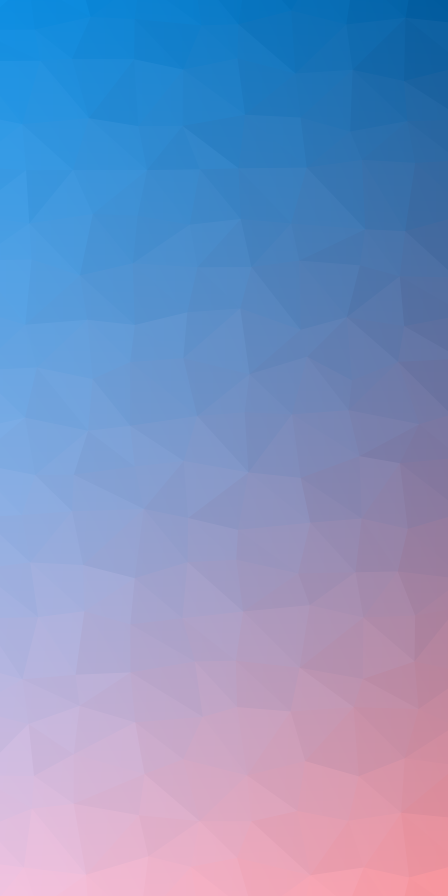
Write a Shadertoy shader that draws this background.

```glsl
const vec2 GRID = vec2(8.28, 18.03);   // facet cells across the canvas
const vec2 OFFSET = vec2(0.54, 0.61);  // grid position of the first vertex

vec2 hash22(vec2 p) {
    vec3 q = fract(p.xyx * vec3(0.1031, 0.1030, 0.0973));
    q += dot(q, q.yzx + 33.33);
    return fract((q.xx + q.yz) * q.zy);
}

// Grid corner pushed off its place
vec2 vertex(vec2 id) {
    return id + (hash22(id + 37.0) - 0.5) * vec2(0.42, 0.5);
}

// Blue at the top, pink at the bottom, darker to the right
vec3 gradient(vec2 uv) {
    uv = clamp(uv, 0.0, 1.0);
    float upper = clamp(uv.y * 2.0 - 1.0, 0.0, 1.0);
    float lower = clamp(uv.y * 2.0, 0.0, 1.0);
    vec3 left = mix(vec3(0.95, 0.76, 0.87), vec3(0.49, 0.67, 0.89), lower);
    left = mix(left, vec3(0.05, 0.56, 0.89), upper);
    vec3 right = mix(vec3(0.97, 0.58, 0.61), vec3(0.49, 0.46, 0.62), lower);
    right = mix(right, vec3(0.01, 0.36, 0.62), upper);
    return mix(left, right, pow(uv.x, 1.2));
}

// Signed distance to the line a-b, positive on its left
float edge(vec2 p, vec2 a, vec2 b) {
    vec2 dir = normalize(b - a);
    return dir.x * (p.y - a.y) - dir.y * (p.x - a.x);
}

// Facet colour in rgb, weighted by coverage in a
vec4 facet(vec2 p, vec2 a, vec2 b, vec2 c) {
    float dist = min(edge(p, a, b), min(edge(p, b, c), edge(p, c, a)));
    float coverage = clamp(0.5 + dist * iResolution.x / GRID.x, 0.0, 1.0);
    vec2 centre = (a + b + c) / 3.0;
    float shade = (hash22(centre * 91.7).x - 0.5) * 0.022;
    vec3 colour = gradient((mix(p, centre, 0.65) + OFFSET) / GRID) + shade;
    return vec4(colour, 1.0) * coverage;
}

void mainImage(out vec4 fragColor, in vec2 fragCoord) {
    vec2 p = fragCoord / iResolution.xy * GRID - OFFSET;
    vec4 sum = vec4(0.0);

    // Each nearby cell is split along its shorter diagonal
    for (int y = -1; y <= 1; y++)
    for (int x = -1; x <= 1; x++) {
        vec2 id = floor(p) + vec2(x, y);
        vec2 a = vertex(id);
        vec2 b = vertex(id + vec2(1, 0));
        vec2 c = vertex(id + vec2(1, 1));
        vec2 d = vertex(id + vec2(0, 1));
        if (distance(b, d) < distance(a, c) + 0.12)
            sum += facet(p, a, b, d) + facet(p, b, c, d);
        else
            sum += facet(p, a, b, c) + facet(p, a, c, d);
    }
    fragColor = vec4(sum.rgb / max(sum.a, 0.001), 1.0);
}
```
